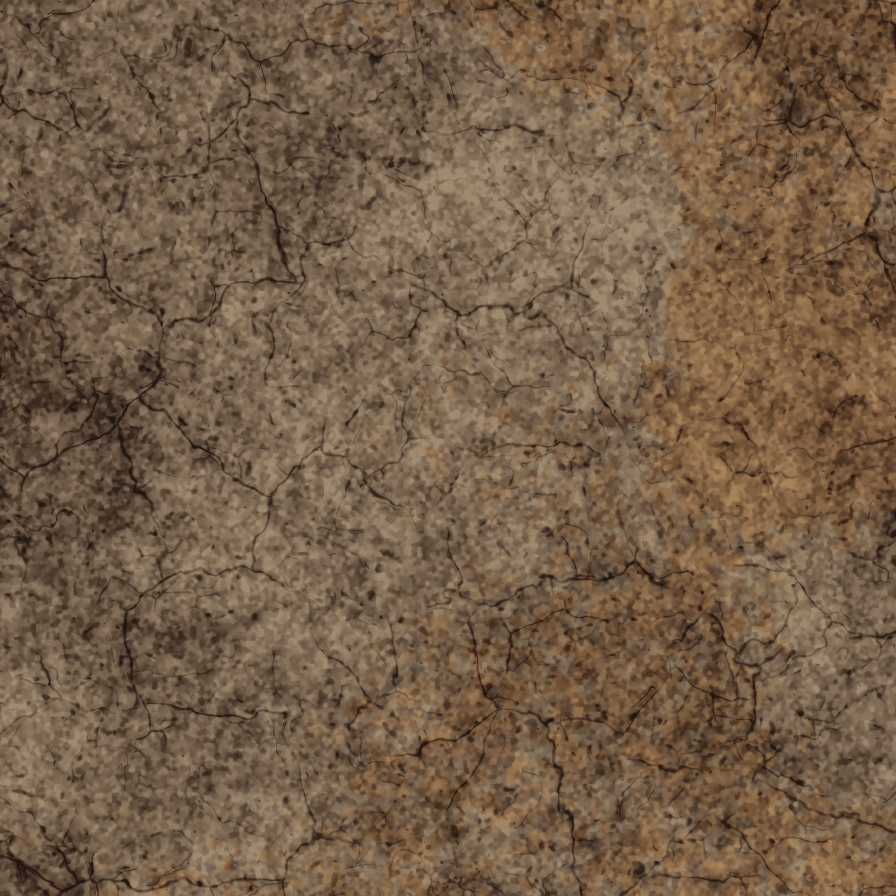
Give the GLSL for this texture, as a three.js fragment shader.

```glsl
#define PLATE_SCALE 6.0
#define GRAIN_SCALE 200.0
#define PIT_SCALE 58.0
#define CRACK_WIDTH 0.0034
#define CRACK_DEPTH 0.60
#define GRAIN_CONTRAST 0.58
#define BLOTCH_CONTRAST 0.46
#define BASE_TONE 0.60
#define DARK_SOIL vec3(0.23, 0.165, 0.125)
#define MID_SOIL vec3(0.44, 0.36, 0.285)
#define LIGHT_SOIL vec3(0.60, 0.52, 0.42)
#define RUST_TINT vec3(1.05, 0.94, 0.80)

varying vec2 vUv;

vec3 hash3(vec2 cell) {
  vec3 h = fract(cell.xyx * vec3(0.1031, 0.1030, 0.0973));
  h += dot(h, h.yzx + 33.33);
  return fract((h.xxy + h.yzz) * h.zyx);
}

// Smooth cellular noise: random cell values blended by distance, 0 to 1
float tone(vec2 p) {
  vec2 cell = floor(p);
  vec2 f = p - cell;
  float total = 0.0;
  float weights = 0.0;
  for (int y = -1; y <= 1; y++) {
    for (int x = -1; x <= 1; x++) {
      vec2 offset = vec2(float(x), float(y));
      vec3 h = hash3(cell + offset);
      vec2 d = offset + h.xy - f;
      float w = exp(-6.0 * dot(d, d));
      total += w * h.z;
      weights += w;
    }
  }
  return total / weights;
}

vec2 wobble(vec2 p) {
  return vec2(tone(p), tone(p + 37.0)) - 0.5;
}

// Cellular distances: x = to the cell border, y = to the centre, z = cell value
vec3 cells(vec2 p) {
  vec2 cell = floor(p);
  vec2 f = p - cell;
  vec2 nearest = vec2(8.0);
  vec2 second = vec2(8.0);
  float id = 0.0;
  for (int y = -1; y <= 1; y++) {
    for (int x = -1; x <= 1; x++) {
      vec2 offset = vec2(float(x), float(y));
      vec3 h = hash3(cell + offset);
      vec2 d = offset + 0.08 + 0.84 * h.xy - f;
      if (dot(d, d) < dot(nearest, nearest)) {
        second = nearest;
        nearest = d;
        id = h.z;
      } else if (dot(d, d) < dot(second, second)) {
        second = d;
      }
    }
  }
  float border = dot(0.5 * (nearest + second), normalize(second - nearest));
  return vec3(border, length(nearest), id);
}

// Broken crack network: a sharp dark line inside a faint shaded band
float cracks(vec2 p, float scale, float width, float cover) {
  float border = cells(p * scale).x / scale;
  float presence = smoothstep(1.0 - cover, 1.35 - cover, tone(p * scale * 1.7 + 11.0));
  float line = 1.0 - smoothstep(0.0, width * (0.45 + 0.55 * presence), border);
  float shade = exp(-border / (2.5 * width));
  return presence * (0.85 * line + 0.2 * shade);
}

// Scattered small holes, only in some cells
float pits(vec2 p) {
  vec3 c = cells(p * PIT_SCALE);
  float radius = 0.34 * smoothstep(0.66, 1.0, c.z);
  return (1.0 - smoothstep(0.3 * radius, radius + 0.01, c.y)) * step(0.68, c.z);
}

void main() {
  vec2 p = vUv + 3.0;
  vec2 warped = p + 0.050 * wobble(p * 9.0) + 0.018 * wobble(p * 32.0)
              + 0.006 * wobble(p * 90.0);

  // Layered tone, from broad blotches down to grains
  float blotch = tone(warped * 4.5) - 0.5;
  float rough = tone(warped * 13.0 + 5.0) - 0.5;
  float clod = tone(warped * 42.0) - 0.5;
  float crumb = tone(p * vec2(105.0, 90.0)) - 0.5;
  float grain = tone(p * GRAIN_SCALE) - 0.5;
  float t = BASE_TONE + BLOTCH_CONTRAST * (blotch + 0.65 * rough)
          + 0.32 * clod + 0.40 * crumb + GRAIN_CONTRAST * grain;

  // Main, branching and hairline cracks, then holes
  float fissures = cracks(warped, PLATE_SCALE, CRACK_WIDTH, 0.72);
  fissures = max(fissures, 0.8 * cracks(warped + 7.0, PLATE_SCALE * 2.1, CRACK_WIDTH * 0.75, 0.55));
  fissures = max(fissures, 0.6 * cracks(warped + 19.0, PLATE_SCALE * 5.0, CRACK_WIDTH * 0.7, 0.48));
  t -= CRACK_DEPTH * fissures + 0.45 * pits(warped);

  // Soil ramp with rusty patches and specks
  vec3 soil = mix(DARK_SOIL, MID_SOIL, clamp(2.0 * t, 0.0, 1.0));
  soil = mix(soil, LIGHT_SOIL, clamp(2.0 * t - 1.0, 0.0, 1.15));
  soil *= mix(0.55, 1.0, smoothstep(-0.35, 0.05, t));
  float rust = smoothstep(0.45, 0.75, tone(warped * 3.5 + 23.0) + 0.35 * (tone(p * 70.0 + 9.0) - 0.5));
  gl_FragColor = vec4(soil * mix(vec3(1.0), RUST_TINT, rust), 1.0);
}
```
